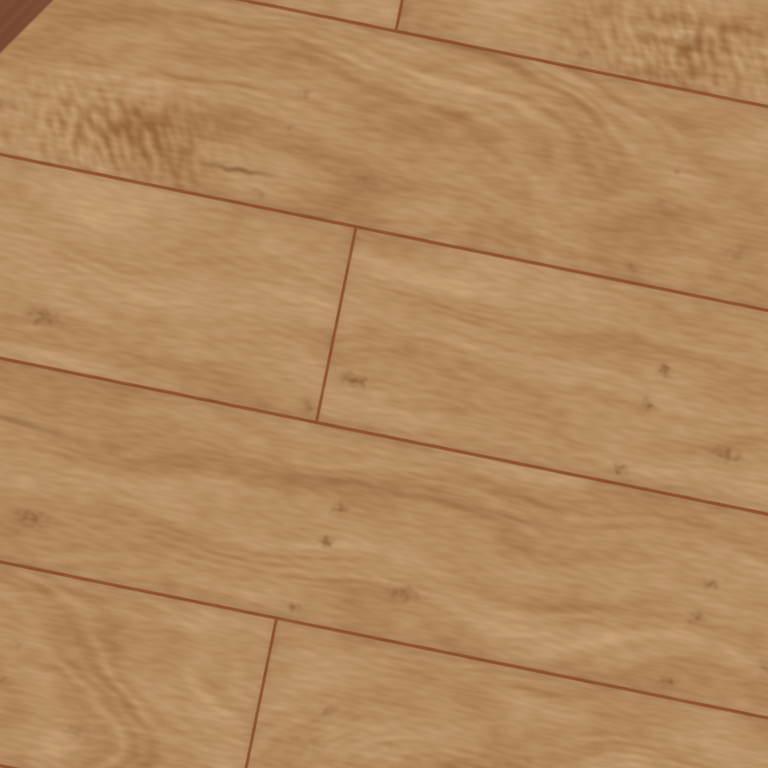
A WebGL 1 fragment shader for this texture:

```glsl
precision highp float;

uniform vec2 u_resolution;

const float TILT = 0.2006;                    // slope of the boards, radians
const vec2 BOARD = vec2(1.4, 0.26);           // board length and width
const vec2 ORIGIN = vec2(0.314, 0.003);       // corner of a board in row 0
const float SEAM_HALF = 0.0021;
const float PRINT_REPEAT = 0.493;             // spacing of small knots along a row
const vec2 BURL = vec2(0.555, 0.042);         // large knot within a figured board
const float CORNER_DEPTH = 0.049;

const vec3 DARK_WOOD = vec3(0.63, 0.455, 0.29);
const vec3 LIGHT_WOOD = vec3(0.77, 0.615, 0.445);
const vec3 KNOT_COLOR = vec3(0.47, 0.31, 0.17);
const vec3 SEAM_COLOR = vec3(0.53, 0.29, 0.15);
const vec3 CORNER_COLOR = vec3(0.47, 0.29, 0.20);

float hash(vec2 p) {
  return fract(sin(dot(p, vec2(127.1, 311.7))) * 43758.545);
}

vec2 gradient(vec2 cell) {
  float angle = 6.2832 * hash(cell);
  return vec2(cos(angle), sin(angle));
}

float noise(vec2 p) {
  vec2 i = floor(p), f = fract(p);
  vec2 u = f * f * f * (f * (f * 6.0 - 15.0) + 10.0);
  vec2 e = vec2(0.0, 1.0);
  float low = mix(dot(gradient(i), f), dot(gradient(i + e.yx), f - e.yx), u.x);
  float high = mix(dot(gradient(i + e), f - e), dot(gradient(i + 1.0), f - 1.0), u.x);
  return mix(low, high, u.y);
}

float bell(vec2 p) {
  return exp(-dot(p, p));
}

float line(float d, float halfWidth, float blur) {
  return 1.0 - smoothstep(halfWidth - blur, halfWidth + blur, d);
}

// Small dark knots, repeated along a row
float smallKnots(vec2 p, float row) {
  float sum = 0.0;
  for (int k = 0; k < 4; k++) {
    float i = float(k);
    float big = max(sin(1.5708 * i), 0.0);
    vec2 center = vec2(0.40 + 0.12 * big + 0.01 * i + 0.17 * (row - 2.0), 0.018 + 0.046 * i);
    vec2 d = p - center;
    d.x = mod(d.x + 0.5 * PRINT_REPEAT, PRINT_REPEAT) - 0.5 * PRINT_REPEAT;
    d += 0.008 * vec2(noise(p * 90.0 + i), noise(p * 90.0 + i + 37.0));
    sum += bell(d / mix(vec2(0.008, 0.006), vec2(0.017, 0.008), big));
  }
  return sum;
}

void main() {
  vec2 uv = gl_FragCoord.xy / u_resolution.y;
  float blur = max(0.0013, 0.8 / u_resolution.y);

  // Board coordinates, with odd rows shifted by half a board
  float c = cos(TILT), s = sin(TILT);
  vec2 q = vec2(c * uv.x - s * uv.y, s * uv.x + c * uv.y) - ORIGIN;
  float row = floor(q.y / BOARD.y);
  q.x += 0.5 * BOARD.x * mod(row, 2.0);
  vec2 board = vec2(floor(q.x / BOARD.x), row);
  vec2 p = q - board * BOARD;
  float seed = 40.0 * hash(board + 3.0);
  float figured = step(mod(row + 1.0, 4.0), 1.5);
  float plain = 1.0 - figured;

  // Growth rings: cathedral arcs on figured boards, straight grain on plain ones
  vec2 b = p - BURL;
  vec2 warp = vec2(noise(p * vec2(4.0, 11.0) + seed), noise(p * vec2(13.0, 34.0) + seed));
  float arcs = length(b * vec2(0.42, 1.0)) + dot(warp, vec2(0.035, 0.008));
  float rings = mix(p.y + dot(warp, vec2(0.05, 0.007)), arcs, figured);
  float ringLines = noise(vec2(rings * 95.0, p.x * 2.0 + seed));
  float patches = smoothstep(-0.3, 0.4, noise(p * vec2(3.0, 8.0) + seed + 9.0));

  // Shading along the grain, from broad bands to fine pores
  float bands = noise(vec2(p.x * 2.2, rings * 17.0) + seed);
  float streaks = noise(vec2(p.x * 6.0, p.y * 55.0 + 4.0 * warp.x) + seed);
  float pores = noise(p * vec2(38.0, 170.0) + seed);
  float mottle = noise(p * vec2(15.0, 22.0) + seed);
  float tone = 0.55 + 0.5 * bands + 0.32 * streaks + 0.3 * pores + 0.18 * mottle;
  tone += ringLines * patches * mix(0.3, 0.6, figured);
  tone += 0.08 * (hash(board + 11.0) - 0.5);

  // Large knot: pale heart, dark halo and a patch of crossed flecks beside it
  float halo = (arcs - 0.066) / 0.02;
  tone += figured * (0.3 * bell(b / vec2(0.07, 0.025)) - 0.22 * exp(-halo * halo));
  float flecks = noise(vec2(p.x * 85.0 + p.y * 45.0, p.y * 42.0 - p.x * 16.0) + seed);
  float fleckArea = figured * bell((b - vec2(-0.19, 0.012)) / vec2(0.13, 0.06));
  tone += fleckArea * (1.1 * flecks - 0.22);
  vec3 color = mix(DARK_WOOD, LIGHT_WOOD, clamp(tone, -0.35, 1.1));

  // Crack in the knot, small knots and a long vein
  float crackBend = 0.006 * noise(vec2(p.x * 45.0, seed));
  float crack = figured * bell((b + vec2(0.02, crackBend)) / vec2(0.04, 0.004));
  float knots = smallKnots(p, row) * mix(0.65, 0.3, figured);
  knots *= 0.75 + 0.9 * noise(p * vec2(110.0, 150.0));
  float veinOffset = (p.y - 0.187 - 0.022 * noise(vec2(p.x * 3.5, seed))) / 0.0045;
  float vein = plain * mod(row, 2.0) * exp(-veinOffset * veinOffset);
  vein *= smoothstep(-0.3, 0.3, noise(vec2(p.x * 5.0, seed + 5.0)));
  color = mix(color, KNOT_COLOR, clamp(0.65 * crack + knots + 0.38 * vein, 0.0, 0.8));

  // Seams between rows and between board ends
  vec2 edge = min(p, BOARD - p);
  float seam = max(line(edge.y, SEAM_HALF, blur), line(edge.x, SEAM_HALF * 0.9, blur));
  color *= 1.0 - 0.06 * exp(-min(edge.x, edge.y) / 0.006);
  color = mix(color, SEAM_COLOR, seam * (0.86 + 0.2 * noise(q * 40.0)));

  // Dark trim across the upper left corner
  float cornerDistance = (uv.x + 1.0 - uv.y) * 0.7071;
  vec3 trim = CORNER_COLOR * (1.0 + 0.12 * noise(vec2(cornerDistance * 120.0, uv.x * 8.0)));
  color = mix(color, trim, line(cornerDistance, CORNER_DEPTH, 2.0 * blur));

  gl_FragColor = vec4(color, 1.0);
}
```
